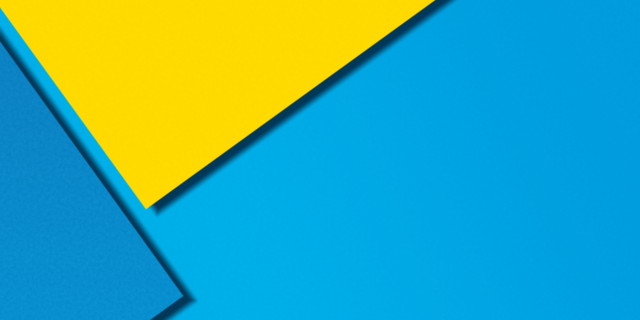
A Shadertoy shader for this background:

```glsl
const vec3 CYAN_LIGHT = vec3(0.000, 0.685, 0.910);
const vec3 CYAN_DEEP = vec3(0.000, 0.610, 0.865);
const vec3 BLUE_LIGHT = vec3(0.030, 0.560, 0.810);
const vec3 BLUE_DEEP = vec3(0.045, 0.510, 0.765);
const vec3 YELLOW = vec3(1.000, 0.855, 0.005);
const vec3 SHADOW = vec3(0.005, 0.190, 0.310);

// Lengths are in canvas heights
const vec2 YELLOW_CORNER = vec2(0.456, 0.346);
const vec2 BLUE_CORNER = vec2(0.573, 0.075);
const float YELLOW_EDGE_ANGLE = 0.626;
const float BLUE_EDGE_ANGLE = 2.195;
const vec2 SHADOW_OFFSET = vec2(0.036, -0.014);
const float SHADOW_BLUR = 0.015;
const float SHADOW_STRENGTH = 0.94;

const float GRAIN_SCALE = 85.0;
const float SMOOTH_GRAIN = 0.012;
const float ROUGH_GRAIN = 0.035;

vec2 hashGradient(vec2 cell) {
    vec3 q = fract(cell.xyx * vec3(0.1031, 0.1030, 0.0973));
    q += dot(q, q.yzx + 33.33);
    float angle = 6.28318 * fract((q.x + q.y) * q.z);
    return vec2(cos(angle), sin(angle));
}

float gradientNoise(vec2 p) {
    vec2 i = floor(p), f = fract(p);
    vec2 u = f * f * f * (f * (f * 6.0 - 15.0) + 10.0);
    vec2 e = vec2(0.0, 1.0);
    float a = dot(hashGradient(i), f);
    float b = dot(hashGradient(i + e.yx), f - e.yx);
    float c = dot(hashGradient(i + e.xy), f - e.xy);
    float d = dot(hashGradient(i + e.yy), f - e.yy);
    return mix(mix(a, b, u.x), mix(c, d, u.x), u.y);
}

float paperGrain(vec2 p) {
    float sum = 0.0, amplitude = 0.6;
    mat2 turn = mat2(0.8, 0.6, -0.6, 0.8);
    p = turn * p * GRAIN_SCALE;
    for (int octave = 0; octave < 3; octave++) {
        sum += amplitude * gradientNoise(p);
        p = turn * p * 1.9 + 17.3;
        amplitude *= 0.7;
    }
    return sum;
}

// Right-angled sheet whose first edge leaves the corner at the given angle
// and whose second edge lies a quarter turn anticlockwise from it
float sheetDistance(vec2 p, vec2 corner, float angle) {
    vec2 along = vec2(cos(angle), sin(angle));
    vec2 across = vec2(-along.y, along.x);
    vec2 d = -vec2(dot(p - corner, along), dot(p - corner, across));
    return length(max(d, 0.0)) + min(max(d.x, d.y), 0.0);
}

float shadowMask(float dist) {
    return SHADOW_STRENGTH * (1.0 - smoothstep(-SHADOW_BLUR, SHADOW_BLUR, dist));
}

float edgeMask(float dist) {
    float pixel = 1.0 / iResolution.y;
    return 1.0 - smoothstep(-pixel, pixel, dist);
}

void mainImage(out vec4 fragColor, in vec2 fragCoord) {
    vec2 p = fragCoord / iResolution.y;
    float grain = paperGrain(p);

    // Base sheet, darkening towards the upper right
    float falloff = smoothstep(0.7, 2.4, p.x + 0.45 * p.y);
    vec3 color = mix(CYAN_LIGHT, CYAN_DEEP, falloff) + SMOOTH_GRAIN * grain;

    // Cast shadows
    vec2 lit = p - SHADOW_OFFSET;
    float blueShadow = shadowMask(sheetDistance(lit, BLUE_CORNER, BLUE_EDGE_ANGLE));
    float yellowShadow = shadowMask(sheetDistance(lit, YELLOW_CORNER, YELLOW_EDGE_ANGLE));
    color = mix(color, SHADOW, max(blueShadow, yellowShadow));

    // Upper sheets
    vec3 blue = mix(BLUE_LIGHT, BLUE_DEEP, smoothstep(0.0, 0.85, p.y));
    blue += ROUGH_GRAIN * grain;
    color = mix(color, blue, edgeMask(sheetDistance(p, BLUE_CORNER, BLUE_EDGE_ANGLE)));
    vec3 yellow = YELLOW + SMOOTH_GRAIN * grain;
    color = mix(color, yellow, edgeMask(sheetDistance(p, YELLOW_CORNER, YELLOW_EDGE_ANGLE)));

    fragColor = vec4(clamp(color, 0.0, 1.0), 1.0);
}
```
